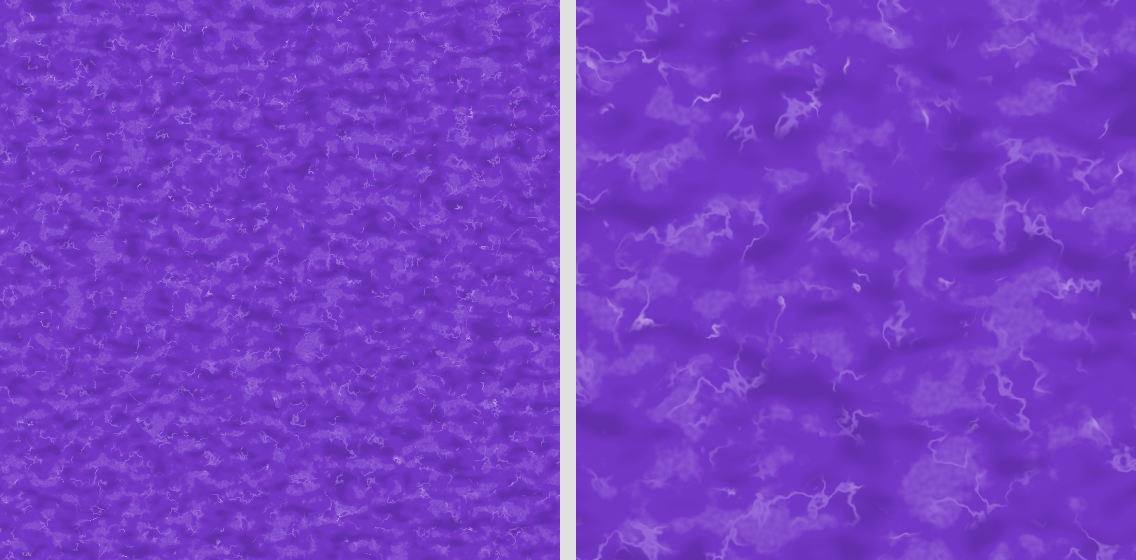
Left: the whole. Right: its middle third, enlarged.
A Shadertoy shader for this texture:

```glsl
// Violet mineral surface: soft horizontal mottling, lacy pale patches and fine broken veins.

const vec3 DEEP   = vec3(0.385, 0.183, 0.680);
const vec3 VIOLET = vec3(0.448, 0.216, 0.778);
const vec3 PALE   = vec3(0.514, 0.305, 0.810);
const vec3 VEIN   = vec3(0.600, 0.425, 0.850);
const vec3 SPARK  = vec3(0.790, 0.710, 0.920);

const vec2  MOTTLE_SCALE = vec2(19.0, 38.0); // cells across the canvas
const vec2  DETAIL_SCALE = vec2(42.0, 66.0);
const float LACE_SCALE   = 74.0;
const float VEIN_SCALE   = 36.0;
const float GRAIN_SCALE  = 250.0;
const float LACE_AMOUNT  = 0.42;
const float GRAIN_AMOUNT = 0.75;
const float VEIN_WIDTH   = 0.13;
const float WARP         = 0.010;

// Unit gradient for a lattice point, from an integer hash
vec2 gradient(vec2 cell) {
    uvec2 c = uvec2(ivec2(cell) + 4096);
    uint h = c.x * 1597334677u ^ c.y * 3812015801u;
    h = (h ^ (h >> 15)) * 2246822519u;
    h = (h ^ (h >> 13)) * 3266489917u;
    h ^= h >> 16;
    float angle = float(h & 65535u) * 6.2831853 / 65536.0;
    return vec2(cos(angle), sin(angle));
}

float gradientNoise(vec2 p) {
    vec2 cell = floor(p);
    vec2 f = p - cell;
    vec2 u = f * f * f * (f * (f * 6.0 - 15.0) + 10.0);
    vec2 e = vec2(1.0, 0.0);
    float a = dot(gradient(cell), f);
    float b = dot(gradient(cell + e.xy), f - e.xy);
    float c = dot(gradient(cell + e.yx), f - e.yx);
    float d = dot(gradient(cell + e.xx), f - e.xx);
    return mix(mix(a, b, u.x), mix(c, d, u.x), u.y);
}

// Four octaves, each turned to hide the lattice
float fbm(vec2 p) {
    const mat2 TURN = mat2(1.6, 1.2, -1.2, 1.6);
    float sum = 0.0;
    float gain = 1.0;
    for (int i = 0; i < 4; i++) {
        sum += gain * gradientNoise(p);
        p = TURN * p + 17.3;
        gain *= 0.5;
    }
    return sum;
}

void mainImage(out vec4 fragColor, in vec2 fragCoord) {
    vec2 uv = fragCoord / iResolution.y;
    vec2 bend = vec2(gradientNoise(uv * 24.0 + 40.0), gradientNoise(uv * 24.0 + 90.0));
    vec2 p = uv + WARP * bend;

    // Soft mottling, stretched sideways
    float mottle = gradientNoise(p * MOTTLE_SCALE)
                 + 0.65 * gradientNoise(p * DETAIL_SCALE + 31.7);
    float shadow = 1.0 - smoothstep(-0.58, 0.02, mottle);

    // Pale patches with ragged, grainy edges
    float lace = fbm(uv * LACE_SCALE + 11.0);
    float patches = smoothstep(0.08, 0.42, mottle + LACE_AMOUNT * lace);
    float grain = gradientNoise(uv * GRAIN_SCALE + 5.0);
    patches *= 1.0 + GRAIN_AMOUNT * grain;

    // Thin crooked veins, broken into short lengths
    float ridge = abs(fbm(p * VEIN_SCALE + 63.0));
    float vein = 1.0 - smoothstep(0.0, VEIN_WIDTH, ridge);
    float presence = smoothstep(-0.04, 0.34, gradientNoise(uv * 31.0 + 150.0) + 0.2 * mottle);
    float spark = vein * vein * smoothstep(0.30, 0.56, gradientNoise(uv * 47.0 + 210.0));

    vec3 color = mix(VIOLET, DEEP, shadow);
    color = mix(color, PALE, patches);
    color = mix(color, VEIN, 0.85 * vein * presence);
    color = mix(color, SPARK, 0.7 * spark);
    fragColor = vec4(color, 1.0);
}
```
